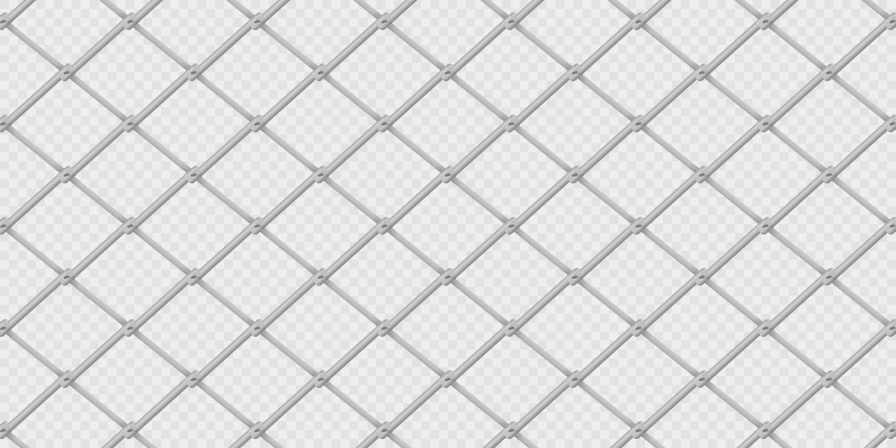
Reproduce this pattern procedurally as a WebGL 2 fragment shader.

```glsl
#version 300 es
precision highp float;

uniform vec2 u_resolution;
out vec4 fragColor;

#define ORIGIN_KNOT vec2(1.0, 0.8385)
#define HALF_MESH vec2(0.1418, 0.1141)
#define FRONT_RADIUS 0.0090
#define BACK_RADIUS 0.0070
#define HOOK_TOP vec2(0.0045, 0.0108)
#define HOOK_TIP vec2(0.0105, 0.0020)
#define CHECKS_DOWN 50.0
#define CHECK_LIGHT 0.935
#define CHECK_DARK 0.885
#define STEEL_DARK 0.55
#define STEEL_LIGHT 0.81

const float PI = 3.14159;
const vec2 LIGHT_DIR = vec2(-0.55, 0.835);

// Vector from the nearest point of segment ab to p
vec2 offsetFrom(vec2 p, vec2 a, vec2 b) {
    vec2 ab = b - a;
    return p - a - ab * clamp(dot(p - a, ab) / dot(ab, ab), 0.0, 1.0);
}

vec2 shorter(vec2 u, vec2 v) {
    return dot(u, u) < dot(v, v) ? u : v;
}

// Position of a knot in the diagonal lattice
vec2 knotAt(vec2 cell) {
    return ORIGIN_KNOT + HALF_MESH * vec2(cell.x + cell.y, cell.x - cell.y);
}

// Round wire lit from the upper left
float paintWire(float base, vec2 offset, float radius, float tint, float px) {
    float lit = dot(offset / radius, LIGHT_DIR);
    float shade = mix(STEEL_DARK, STEEL_LIGHT, smoothstep(-0.95, 0.3, lit));
    shade -= 0.15 * smoothstep(0.35, 1.0, lit);
    float cover = 1.0 - smoothstep(-0.7 * px, 0.7 * px, length(offset) - radius);
    return mix(base, shade * tint, cover);
}

float checkerboard(vec2 p, float px) {
    vec2 wave = sin(p * CHECKS_DOWN * PI);
    float blur = px * CHECKS_DOWN * PI * 0.6;
    return mix(CHECK_DARK, CHECK_LIGHT, smoothstep(-blur, blur, wave.x * wave.y));
}

void main() {
    vec2 p = gl_FragCoord.xy / u_resolution.y;
    float px = 1.0 / u_resolution.y;
    float grey = checkerboard(p, px);

    vec2 q = (p - ORIGIN_KNOT) / HALF_MESH;
    vec2 nearest = round(0.5 * vec2(q.x + q.y, q.x - q.y));

    // Rear wires, darker where they pass under a knot
    for (int i = -1; i <= 1; i++) {
        for (int j = -1; j <= 1; j++) {
            vec2 cell = nearest + vec2(i, j);
            vec2 a = knotAt(cell);
            vec2 b = knotAt(cell + vec2(0.0, 1.0));
            float gap = min(distance(p, a), distance(p, b));
            float tint = mix(0.82, 0.97, smoothstep(0.01, 0.04, gap));
            grey = paintWire(grey, offsetFrom(p, a, b), BACK_RADIUS, tint, px);
        }
    }

    // Front wires with a hook at both ends
    for (int j = -1; j <= 1; j++) {
        for (int i = -1; i <= 1; i++) {
            vec2 cell = nearest + vec2(i, j);
            vec2 a = knotAt(cell);
            vec2 b = knotAt(cell + vec2(1.0, 0.0));
            vec2 offset = offsetFrom(p, a - HOOK_TOP, b + HOOK_TOP);
            offset = shorter(offset, offsetFrom(p, a - HOOK_TIP, a - HOOK_TOP));
            offset = shorter(offset, offsetFrom(p, b + HOOK_TOP, b + HOOK_TIP));
            grey = paintWire(grey, offset, FRONT_RADIUS, 1.0, px);
        }
    }

    // Hook tip over the next wire, and the shaded hollow of the knot
    vec2 local = p - knotAt(nearest);
    vec2 tip = offsetFrom(local, HOOK_TOP, HOOK_TIP);
    grey = paintWire(grey, tip, FRONT_RADIUS * 0.75, 0.97, px);
    float hollow = length(offsetFrom(local, vec2(-0.004, -0.002), vec2(0.003, 0.0)));
    grey = mix(grey, 0.38, 0.75 * (1.0 - smoothstep(0.001, 0.0045, hollow)));

    fragColor = vec4(vec3(grey), 1.0);
}
```
